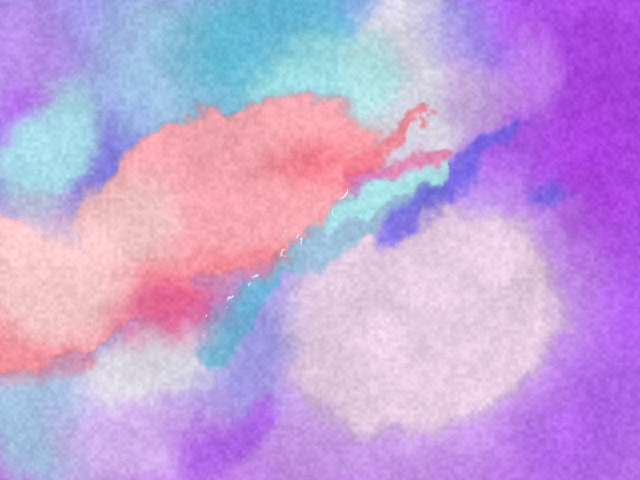
Give the GLSL for this background, as a Shadertoy shader.

```glsl
const vec3 VIOLET = vec3(.69, .37, .93);
const vec3 DEEP_VIOLET = vec3(.66, .24, .87);
const vec3 ORCHID = vec3(.78, .54, .93);
const vec3 LILAC = vec3(.82, .69, .92);
const vec3 BLUSH = vec3(.9, .8, .88);
const vec3 PERIWINKLE = vec3(.6, .61, .9);
const vec3 INDIGO = vec3(.43, .38, .89);
const vec3 SKY = vec3(.63, .79, .89);
const vec3 TEAL = vec3(.36, .73, .83);
const vec3 AQUA = vec3(.66, .9, .9);
const vec3 PEARL = vec3(.85, .84, .88);
const vec3 PEACH = vec3(.96, .8, .8);
const vec3 SALMON = vec3(.97, .65, .69);
const vec3 CORAL = vec3(.93, .46, .52);
const vec3 CRIMSON = vec3(.87, .36, .56);

float hash(vec2 p) {
    return fract(sin(dot(p, vec2(12.9898, 78.233))) * 43758.5);
}

float noise(vec2 p) {
    vec2 cell = floor(p), f = fract(p);
    f = f * f * (3. - 2. * f);
    vec2 e = vec2(1, 0);
    return mix(mix(hash(cell), hash(cell + e), f.x),
               mix(hash(cell + e.yx), hash(cell + 1.), f.x), f.y);
}

float fbm(vec2 p) {
    float sum = 0., weight = .5;
    for (int i = 0; i < 5; i++) {
        sum += weight * noise(p);
        p = mat2(1.6, 1.2, -1.2, 1.6) * p + 7.3;
        weight *= .5;
    }
    return sum;
}

// Offset that makes wet edges wander
vec2 bleed(vec2 p, float scale) {
    return vec2(fbm(p * scale), fbm(p * scale + 31.)) - .48;
}

// Relative distances: -1 at the core, 0 on the outline
float ellipse(vec2 p, vec2 centre, vec2 radius, float angle) {
    float c = cos(angle), s = sin(angle);
    return length(mat2(c, -s, s, c) * (p - centre) / radius) - 1.;
}

// Brush stroke that tapers towards b
float stroke(vec2 p, vec2 a, vec2 b, float width) {
    vec2 ab = b - a;
    float t = clamp(dot(p - a, ab) / dot(ab, ab), 0., 1.);
    return length(p - a - ab * t) / (width * (1. - .5 * t)) - 1.;
}

// Transparent pigment; crisp washes pool darker at the rim
vec3 wash(vec3 under, vec3 pigment, float d, float soft, float opacity) {
    float cover = opacity * (1. - smoothstep(-soft, soft, d));
    float rim = max(0., .3 - soft) * opacity * exp(-d * d * 300.);
    return mix(under, pigment, cover) * (1. - .3 * rim);
}

vec3 paintSky(vec2 p) {
    vec3 col = mix(PERIWINKLE, VIOLET, smoothstep(.82, 1.1, p.x));
    col = mix(col, ORCHID * .96, 1. - smoothstep(.1, .4, p.y));
    // Left corner
    col = wash(col, ORCHID, ellipse(p, vec2(.02, .87), vec2(.17, .2), 0.), .7, .7);
    col = wash(col, VIOLET, ellipse(p, vec2(.05, .77), vec2(.05), 0.), .8, .7);
    col = wash(col, INDIGO, ellipse(p, vec2(.15, .63), vec2(.09, .2), -.5), .7, .45);
    col = wash(col, AQUA, ellipse(p, vec2(.11, .71), vec2(.075, .16), -.5), .4, .85);
    // Upper centre
    col = wash(col, SKY, ellipse(p, vec2(.38, .87), vec2(.16, .16), 0.), .6, .9);
    col = wash(col, TEAL, ellipse(p, vec2(.57, .93), vec2(.19, .12), .2), .5, .85);
    col = wash(col, PEARL, ellipse(p, vec2(.84, .82), vec2(.14, .22), 0.), .2, .95);
    col = wash(col, AQUA, ellipse(p, vec2(.67, .83), vec2(.15, .11), .5), .35, .8);
    col = wash(col, LILAC * .95, ellipse(p, vec2(.98, .83), vec2(.08, .13), 0.), .4, .85);
    col = wash(col, INDIGO, stroke(p, vec2(.93, .95), vec2(1.05, .9), .05), .9, .4);
    // Right side
    col = wash(col, DEEP_VIOLET, ellipse(p, vec2(1.28, .79), vec2(.17, .28), .2), .8, .8);
    col = wash(col, DEEP_VIOLET, ellipse(p, vec2(1.23, .56), vec2(.06, .2), 0.), .4, .5);
    col = wash(col, ORCHID, ellipse(p, vec2(1.09, .85), vec2(.06, .09), 0.), .6, .7);
    return wash(col, VIOLET, ellipse(p, vec2(1.22, .15), vec2(.2, .25), 0.), .8, .8);
}

vec3 paintLower(vec3 col, vec2 p) {
    // Pale pool with its halo
    col = wash(col, LILAC, ellipse(p, vec2(.86, .34), vec2(.37, .29), .2), .35, .85);
    col = wash(col, BLUSH, ellipse(p, vec2(.88, .33), vec2(.29, .23), .25), .13, .95);
    // Bottom left
    col = wash(col, PERIWINKLE, ellipse(p, vec2(.49, .29), vec2(.11, .16), -.5), .7, .8);
    col = wash(col, SKY, ellipse(p, vec2(.06, .14), vec2(.16, .12), 0.), .5, .9);
    col = wash(col, LILAC, ellipse(p, vec2(.27, .11), vec2(.16, .11), .2), .5, .9);
    col = wash(col, PEARL, ellipse(p, vec2(.3, .24), vec2(.15, .07), .2), .4, .95);
    col = wash(col, VIOLET, stroke(p, vec2(.41, .06), vec2(.53, .15), .06), .9, .8);
    // Diagonal blue seam
    col = wash(col, TEAL, stroke(p, vec2(.44, .29), vec2(.6, .47), .04), .4, .7);
    col = wash(col, SKY * .93, stroke(p, vec2(.64, .51), vec2(.9, .6), .07), .25, .9);
    col = wash(col, INDIGO, stroke(p, vec2(.83, .51), vec2(1.07, .74), .035), .6, .8);
    col = wash(col, INDIGO, ellipse(p, vec2(1.14, .6), vec2(.035), 0.), .8, .8);
    return wash(col, AQUA, stroke(p, vec2(.7, .55), vec2(.93, .65), .028), .35, .8);
}

vec3 paintCloud(vec3 col, vec2 p) {
    float body = min(ellipse(p, vec2(.47, .62), vec2(.3, .17), .35),
                     stroke(p, vec2(-.05, .37), vec2(.33, .41), .16));
    col = wash(col, SALMON, body, .07, .97);
    col = wash(col, PEACH, ellipse(p, vec2(.09, .43), vec2(.17, .14), .4), .5, .9);
    col = wash(col, PEACH, ellipse(p, vec2(.28, .56), vec2(.1, .09), .4), .5, .8);
    col = wash(col, CORAL, ellipse(p, vec2(.65, .67), vec2(.08, .05), .1), .9, .8);
    col = wash(col, CORAL, stroke(p, vec2(.34, .39), vec2(.56, .48), .065), .9, .55);
    col = wash(col, CRIMSON, ellipse(p, vec2(.35, .345), vec2(.1, .065), .3), .7, .85);
    col = wash(col, CORAL, stroke(p, vec2(0, .24), vec2(.17, .25), .05), .8, .5);
    // Fingers
    col = wash(col, CORAL, stroke(p, vec2(.74, .65), vec2(.87, .78), .02), .5, .75);
    return wash(col, CRIMSON, stroke(p, vec2(.73, .62), vec2(.94, .68), .02), .6, .6);
}

void mainImage(out vec4 fragColor, in vec2 fragCoord) {
    vec2 p = fragCoord / iResolution.xy * vec2(4. / 3., 1.);
    vec2 q = p + .12 * bleed(p, 6.) + .045 * bleed(p, 34.);
    vec3 col = paintCloud(paintLower(paintSky(q), q), q);

    // Bare paper flecks along the seam
    for (int i = 0; i < 9; i++) {
        float id = float(i);
        vec2 spot = mix(vec2(.43, .36), vec2(.73, .58), id / 8.);
        spot += .05 * (vec2(hash(vec2(id, 1.)), hash(vec2(id, 2.))) - .5);
        col = wash(col, PEARL * 1.1, ellipse(q, spot, vec2(.003, .008), -.4), .4, .75);
    }

    // Pigment clouding and paper grain
    col *= 1. + .17 * (fbm(q * 10. + 12.) - .48);
    col += .15 * (fbm(p * 120.) - .48);
    fragColor = vec4(clamp(col, 0., 1.), 1.);
}
```
